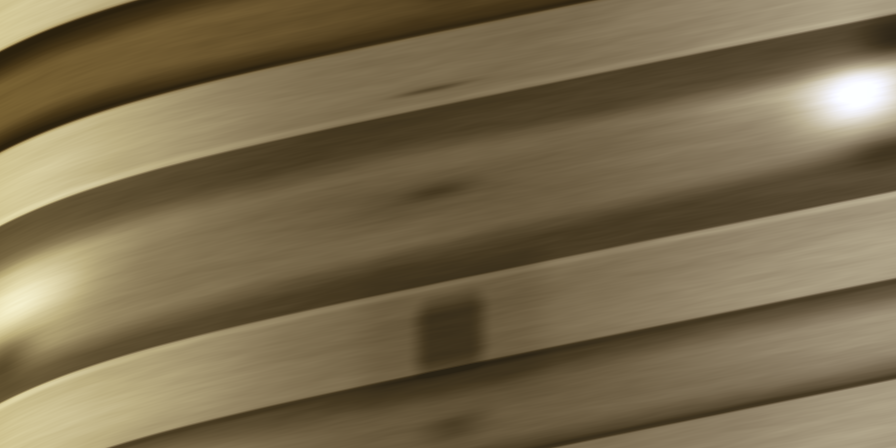
Write a WebGL 1 fragment shader that draws this texture.

```glsl
precision highp float;
// Curved bands of brushed brass: flat ridges between wide and narrow grooves.
uniform vec2 u_resolution;

const float PERIOD = 0.98;       // one narrow groove, ridge, wide groove, ridge
const float NARROW_TOP = 0.225;
const float WIDE_LOW = 0.42;
const float WIDE_TOP = 0.815;

vec2 hashGradient(vec2 cell) {
  float n = fract(sin(dot(cell, vec2(127.1, 311.7))) * 4375.85);
  return vec2(cos(n * 6.2832), sin(n * 6.2832));
}

float gradientNoise(vec2 p) {
  vec2 i = floor(p), f = fract(p);
  vec2 u = f * f * f * (f * (f * 6.0 - 15.0) + 10.0);
  vec2 e = vec2(1.0, 0.0);
  float low = mix(dot(hashGradient(i), f),
                  dot(hashGradient(i + e.xy), f - e.xy), u.x);
  float high = mix(dot(hashGradient(i + e.yx), f - e.yx),
                   dot(hashGradient(i + e.xx), f - e.xx), u.x);
  return mix(low, high, u.y);
}

// Layered noise stretched along the band
float brushed(vec2 p) {
  float sum = 0.0, gain = 0.5;
  vec2 scale = vec2(1.8, 22.0);
  for (int i = 0; i < 4; i++) {
    sum += gain * gradientNoise(p * scale + float(i) * 7.3);
    scale *= 2.1;
    gain *= 0.8;
  }
  return sum;
}

float band(float q, float low, float high, float soft) {
  return smoothstep(low - soft, low + soft, q)
       - smoothstep(high - soft, high + soft, q);
}

float rim(float q, float at, float width) {
  return exp(-pow((q - at) / width, 2.0));
}

float blot(vec2 p, vec2 centre, vec2 halfSize, float soft) {
  float d = length(max(abs(p - centre) - halfSize, 0.0));
  return 1.0 - smoothstep(0.0, soft, d);
}

float glow(vec2 p, vec2 centre, vec2 radius) {
  vec2 d = (p - centre) / radius;
  return exp(-dot(d, d));
}

// Height of the bowed bands across the canvas
float bow(float x) {
  return 0.2 * x + 0.074 * (1.0 - exp(-4.2 * x));
}

// Tone 0 is deep brown, 4 is pale cream, 5 is white
vec3 brass(float tone) {
  vec3 c = mix(vec3(0.27, 0.22, 0.13), vec3(0.42, 0.36, 0.255), clamp(tone, 0.0, 1.0));
  c = mix(c, vec3(0.56, 0.50, 0.385), clamp(tone - 1.0, 0.0, 1.0));
  c = mix(c, vec3(0.73, 0.68, 0.54), clamp(tone - 2.0, 0.0, 1.0));
  c = mix(c, vec3(0.88, 0.85, 0.76), clamp(tone - 3.0, 0.0, 1.0));
  c = mix(c, vec3(1.0), clamp(tone - 4.0, 0.0, 1.0));
  return c * (1.0 + 0.4 * clamp(tone, -1.0, 0.0));
}

// Side light, strongest at the left and right ends
float sideLight(float x) {
  return 1.8 * exp(-pow(x / 0.36, 2.0)) + 0.4 * exp(-pow((x - 0.45) / 0.25, 2.0))
       + 1.1 * smoothstep(1.1, 2.0, x);
}

// Profile of ridges, groove floors and shaded walls
float profileTone(float q, float x, float edge) {
  float light = sideLight(x);
  float wide = band(q, WIDE_LOW, WIDE_TOP, edge);
  float narrow = band(q, 0.0, NARROW_TOP, edge);
  float wideTone = mix(0.5 * light, 1.05 + 0.85 * light,
                       band(q, 0.47 + 0.03 * x, 0.72, 0.033));
  float narrowTone = mix(0.6 * light, 0.9 + 1.25 * light,
                         band(q, 0.035, 0.175, 0.035));
  float ridgeTone = 1.32 + 1.2 * light;
  float tone = mix(mix(ridgeTone, wideTone, wide), narrowTone, narrow);
  tone += 0.4 * (rim(q, WIDE_LOW - 0.009, 0.007) + rim(q, WIDE_TOP + 0.009, 0.007));
  return tone - 0.5 * (rim(q, NARROW_TOP - 0.007, 0.007) + rim(q, 0.007, 0.006));
}

// Dark reflections near the middle and shaded groove ends
float reflections(vec2 s) {
  float dark = 1.15 * blot(s, vec2(1.005, 0.3), vec2(0.04, 0.045), 0.06);
  dark += 0.25 * blot(s, vec2(1.01, 0.31), vec2(0.15, 0.1), 0.1);
  dark += 0.8 * glow(s, vec2(1.015, 0.091), vec2(0.075, 0.03));
  dark += 0.7 * glow(s, vec2(0.977, 0.625), vec2(0.085, 0.016));
  dark += 0.45 * glow(s, vec2(0.95, 0.62), vec2(0.25, 0.035));
  dark += 1.0 * glow(s, vec2(0.96, 0.855), vec2(0.09, 0.006));
  dark += 2.2 * glow(s, vec2(0.0, 0.505), vec2(0.07, 0.045));
  dark += 1.1 * glow(s, vec2(1.98, 0.52), vec2(0.11, 0.035));
  return dark + 1.5 * glow(s, vec2(2.0, 0.765), vec2(0.08, 0.05));
}

void main() {
  vec2 p = gl_FragCoord.xy / u_resolution.y;
  float v = p.y - bow(p.x);
  float q = mod(v + 0.40, PERIOD) - 0.08;
  vec2 s = vec2(p.x, q);
  float grain = brushed(vec2(p.x, v));
  float gold = band(q, 0.0, NARROW_TOP, 0.01) * step(0.5, v);

  float tone = profileTone(q, p.x, 0.7 / u_resolution.y + 0.002);
  tone += 0.38 * grain + 0.4 * gradientNoise(vec2(p.x * 1.5, v * 8.0)) - reflections(s);

  // Bright spots where the wide groove turns to the light
  tone += 1.9 * glow(s, vec2(0.04, 0.625), vec2(0.16, 0.075));
  tone += 3.2 * glow(s, vec2(1.92, 0.647), vec2(0.13, 0.075));
  tone += 0.8 * glow(s, vec2(1.7, 0.68), vec2(0.25, 0.04));

  // Yellow at the left, neutral at the right, dim gold in the upper narrow groove
  tone -= gold * (0.2 + 0.95 * sideLight(p.x));
  vec3 color = brass(tone) * mix(vec3(1.0), vec3(1.01, 1.0, 0.88), exp(-2.5 * p.x));
  color *= mix(vec3(1.0), vec3(0.99, 1.0, 1.06), smoothstep(1.0, 2.0, p.x));
  color *= mix(vec3(1.0), vec3(1.0, 0.94, 0.76), gold);
  gl_FragColor = vec4(color, 1.0);
}
```
